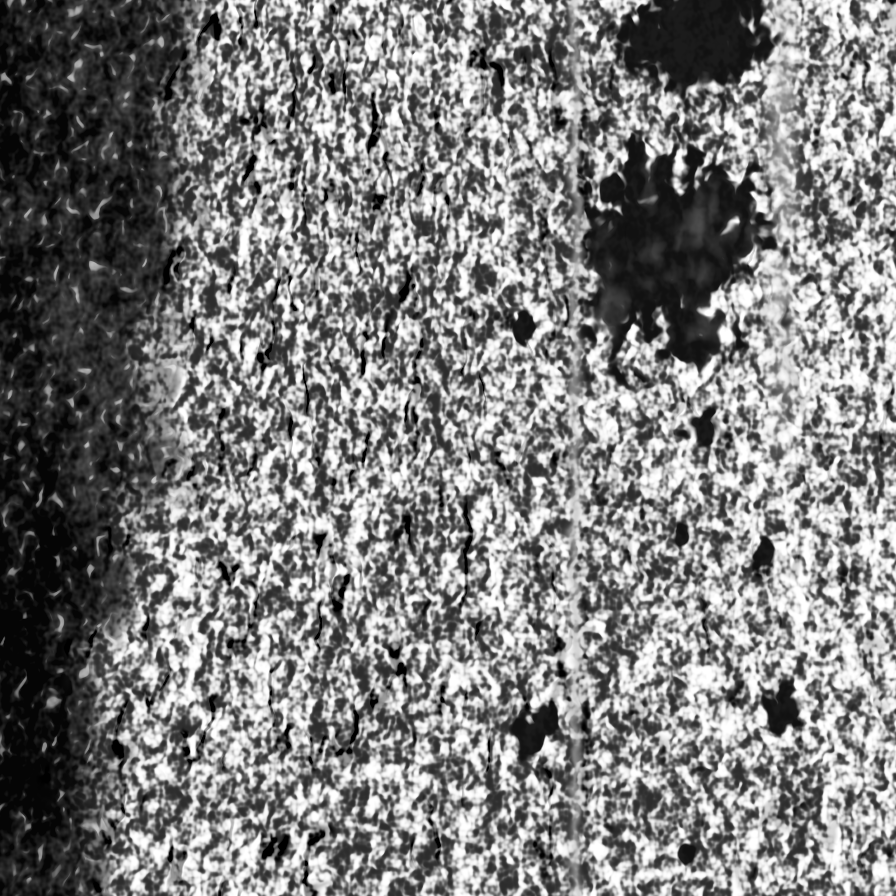
Give the GLSL for this texture, as a WebGL 2 fragment shader.

```glsl
#version 300 es
precision highp float;

uniform vec2 u_resolution;
out vec4 fragColor;

// Surface tone
const float MID_TONE = 0.59;
const float TONE_RANGE = 0.42;
const float GRAIN_GAIN = 1.25;
const float CRACK_DEPTH = 0.42;
const float SLANT = 0.1;

// Grain cells across the canvas, coarse to fine
const vec2 CLUMP_FREQ = vec2(24.0, 11.0);
const vec2 FLAKE_FREQ = vec2(58.0, 36.0);
const vec2 GRAIN_FREQ = vec2(112.0, 80.0);
const vec2 GRIT_FREQ = vec2(190.0, 165.0);

// Shaded left side
const float SHADE_LOW = 0.095;
const float SHADE_HIGH = 0.185;
const float SHADE_SOFT = 0.035;

// Stains and seams
const vec2 UPPER_STAIN = vec2(0.775, 0.965);
const vec2 UPPER_SIZE = vec2(0.083, 0.080);
const vec2 LOWER_STAIN = vec2(0.745, 0.720);
const vec2 LOWER_SIZE = vec2(0.100, 0.118);
const int SPOT_COUNT = 9;
const float SEAM_X = 0.652;
const float PALE_STREAK_X = 0.872;

uint mixBits(uint n) {
    n = (n ^ (n >> 16)) * 0x7feb352dU;
    n = (n ^ (n >> 15)) * 0x846ca68bU;
    return n ^ (n >> 16);
}

float hash(ivec2 cell) {
    uint n = mixBits(uint(cell.x) + mixBits(uint(cell.y)));
    return float(n >> 8) / 16777216.0;
}

float cornerSlope(ivec2 cell, ivec2 corner, vec2 f) {
    float angle = 6.28318 * hash(cell + corner);
    return dot(vec2(cos(angle), sin(angle)), f - vec2(corner));
}

float gradientNoise(vec2 p) {
    ivec2 cell = ivec2(floor(p));
    vec2 f = fract(p);
    vec2 w = f * f * f * (f * (f * 6.0 - 15.0) + 10.0);
    float low = mix(cornerSlope(cell, ivec2(0, 0), f), cornerSlope(cell, ivec2(1, 0), f), w.x);
    float high = mix(cornerSlope(cell, ivec2(0, 1), f), cornerSlope(cell, ivec2(1, 1), f), w.x);
    return mix(low, high, w.y);
}

float stain(vec2 p, vec2 center, vec2 size, float ragged) {
    float d = length((p - center) / size) + ragged;
    return 1.0 - smoothstep(0.78, 1.12, d);
}

// Bell-shaped vertical line
float streak(float x, float center, float width) {
    float d = (x - center) / width;
    return exp(-d * d);
}

void main() {
    vec2 uv = gl_FragCoord.xy / u_resolution;

    // Warped coordinates, leaning on the left and upright on the right
    vec2 p = uv;
    p.x -= SLANT * uv.y * (1.0 - smoothstep(0.2, 0.6, uv.x));
    p += 0.008 * vec2(gradientNoise(p * 38.0), gradientNoise(p * 38.0 + 71.3));
    p += 0.004 * vec2(gradientNoise(p * 90.0 + 13.7), gradientNoise(p * 90.0 + 47.1));

    float clump = gradientNoise(p * CLUMP_FREQ + 5.2);
    float flake = gradientNoise(p * FLAKE_FREQ + 19.6);
    float grain = gradientNoise(p * GRAIN_FREQ + 33.4);
    float grit = gradientNoise(uv * GRIT_FREQ + 61.8);
    float broad = gradientNoise(uv * vec2(5.0, 4.0) + 8.3);

    // Granular relief with a soft limit at both ends
    float relief = 0.4 * clump + 0.85 * flake + 1.05 * grain + 0.6 * grit + 0.2 * broad;
    relief += 0.1 * smoothstep(0.65, 0.95, uv.x);
    float tone = MID_TONE + TONE_RANGE * tanh(GRAIN_GAIN * relief / TONE_RANGE);

    // Upright broken cracks
    float crackLine = abs(gradientNoise(p * vec2(30.0, 7.0) + 90.5));
    float crackMask = smoothstep(0.0, 0.25, gradientNoise(p * vec2(22.0, 16.0) + 27.9));
    float crack = (1.0 - smoothstep(0.02, 0.10, crackLine)) * crackMask;
    tone -= CRACK_DEPTH * crack * (1.0 - 0.6 * smoothstep(0.4, 0.7, uv.x));

    // Dark seam with a pale lip, and a pale streak on the right
    float seamX = p.x + 0.006 * gradientNoise(vec2(3.0, uv.y * 9.0));
    float seamStrength = smoothstep(-0.2, 0.3, gradientNoise(vec2(7.5, uv.y * 7.0)));
    tone -= 0.45 * seamStrength * streak(seamX, SEAM_X, 0.005);
    tone = mix(tone, 0.72, 0.6 * streak(seamX, SEAM_X - 0.010, 0.005));
    float paleFade = smoothstep(0.4, 0.65, uv.y);
    tone = mix(tone, 0.80 + 0.4 * grain, 0.65 * paleFade * streak(p.x, PALE_STREAK_X, 0.016));

    // Large ragged stains, the lower one cut off by the seam
    float rough = 0.55 * gradientNoise(uv * 18.0 + 4.4) + 0.5 * flake + 0.3 * grain;
    float upper = stain(uv, UPPER_STAIN, UPPER_SIZE, rough);
    float lower = stain(uv, LOWER_STAIN, LOWER_SIZE, 1.3 * rough);
    lower *= smoothstep(SEAM_X - 0.004, SEAM_X + 0.006, seamX);
    float dark = max(upper, lower);

    // Scattered small spots
    for (int i = 0; i < SPOT_COUNT; i++) {
        vec2 center = vec2(mix(0.58, 0.97, hash(ivec2(i, 101))), hash(ivec2(i, 202)));
        float radius = mix(0.010, 0.027, hash(ivec2(i, 303)));
        dark = max(dark, stain(uv, center, radius * vec2(0.9, 1.2), 1.2 * rough));
    }
    float stainTone = 0.06 + 0.22 * lower * max(0.0, broad + clump + flake + 0.1);
    tone = mix(tone, stainTone, 0.95 * dark);

    // Shaded side with faint sheen and a few glints
    float edge = mix(SHADE_LOW, SHADE_HIGH, smoothstep(0.1, 0.65, uv.y));
    edge += 0.06 * gradientNoise(uv * vec2(6.0, 9.0) + 15.1) + 0.05 * clump + 0.03 * flake;
    float shade = 1.0 - smoothstep(edge - SHADE_SOFT, edge + SHADE_SOFT, uv.x);
    float sheen = 0.04 + 0.11 * smoothstep(0.0, 0.12, uv.x) + 0.12 * broad;
    float shadeTone = sheen + 0.16 * clump + 0.18 * flake + 0.20 * grain + 0.10 * grit;
    shadeTone += 0.35 * smoothstep(0.30, 0.60, grain + 0.5 * flake);
    tone = mix(tone, max(shadeTone, 0.02), shade);

    fragColor = vec4(vec3(clamp(tone, 0.0, 1.0)), 1.0);
}
```
